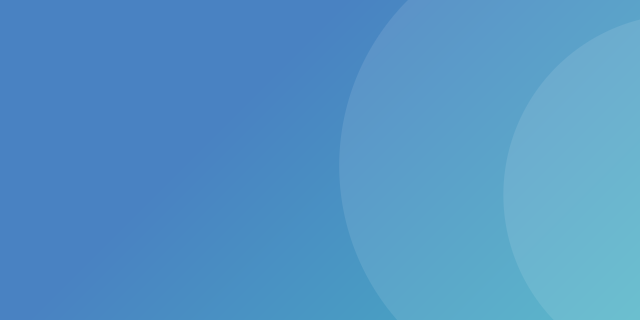
Write a WebGL 2 fragment shader that draws this background.

```glsl
#version 300 es
precision highp float;
// Diagonal blue to teal gradient with two large translucent discs on the right.

uniform vec2 u_resolution;
out vec4 outColor;

const vec3 BLUE = vec3(0.288, 0.510, 0.760);
const vec3 TEAL = vec3(0.285, 0.692, 0.770);
const vec3 WHITE = vec3(1.0);
const float BLEND_START = 0.36;
const float DISC_OPACITY = 0.1;

// Progress from the top left corner (0) to the bottom right corner (1).
float diagonal(vec2 p, float aspect) {
    return (p.x + 1.0 - p.y) / (aspect + 1.0);
}

// Solid blue first, then a linear blend into teal.
vec3 backdrop(float t) {
    float blend = clamp((t - BLEND_START) / (1.0 - BLEND_START), 0.0, 1.0);
    return mix(BLUE, TEAL, blend);
}

// Antialiased coverage of a disc.
float discMask(vec2 p, vec2 center, float radius, float pixel) {
    float dist = length(p - center) - radius;
    return clamp(0.5 - dist / pixel, 0.0, 1.0);
}

vec3 addDisc(vec3 base, vec2 p, vec2 center, float radius, float pixel) {
    return mix(base, WHITE, DISC_OPACITY * discMask(p, center, radius, pixel));
}

void main() {
    // Canvas height is one unit.
    float pixel = 1.0 / u_resolution.y;
    vec2 p = gl_FragCoord.xy * pixel;
    float aspect = u_resolution.x * pixel;

    vec3 color = backdrop(diagonal(p, aspect));

    // Outer and inner discs, placed relative to the right edge.
    color = addDisc(color, p, vec2(aspect - 0.208, 0.482), 0.732, pixel);
    color = addDisc(color, p, vec2(aspect + 0.138, 0.391), 0.565, pixel);

    outColor = vec4(color, 1.0);
}
```
